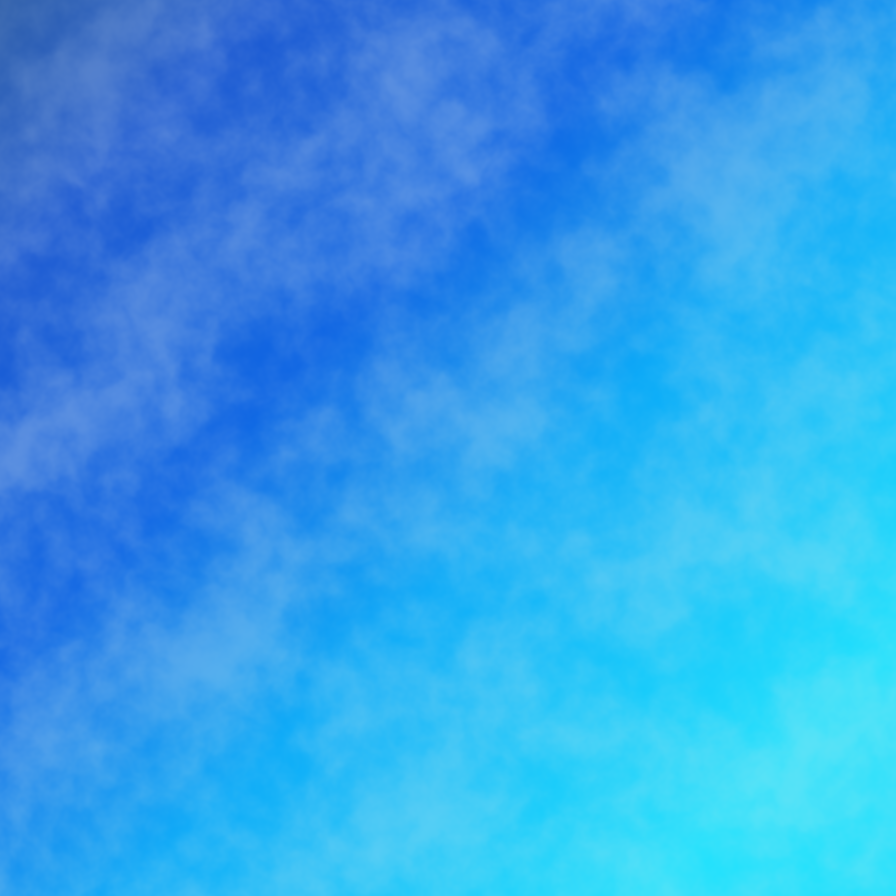
Write a Shadertoy shader that draws this texture.

```glsl
// Soft clouds over a diagonal sky gradient, from slate blue at the upper left
// to cyan at the lower right. Faint diagonal banks and staggered puffs place
// the clouds; warped fractal gradient noise tears them into fine wisps.

const float TAU = 6.2831853;
const float BANK_SPACING = 0.196;
const float PUFF_SPACING = 0.625;

vec2 hashGradient(vec2 cell) {
    vec3 p = fract(cell.xyx * vec3(0.1031, 0.1030, 0.0973));
    p += dot(p, p.yzx + 33.33);
    float angle = TAU * fract((p.x + p.y) * p.z);
    return vec2(cos(angle), sin(angle));
}

// Gradient noise, roughly -0.7 to 0.7
float gradientNoise(vec2 p) {
    vec2 cell = floor(p);
    vec2 f = p - cell;
    vec2 blend = f * f * f * (f * (f * 6.0 - 15.0) + 10.0);
    float a = dot(hashGradient(cell), f);
    float b = dot(hashGradient(cell + vec2(1, 0)), f - vec2(1, 0));
    float c = dot(hashGradient(cell + vec2(0, 1)), f - vec2(0, 1));
    float d = dot(hashGradient(cell + vec2(1, 1)), f - vec2(1, 1));
    return mix(mix(a, b, blend.x), mix(c, d, blend.x), blend.y);
}

float fbm(vec2 p, int octaves, float gain) {
    const mat2 turn = mat2(0.8, 0.6, -0.6, 0.8);
    float sum = 0.0;
    float amplitude = 1.0;
    for (int i = 0; i < octaves; i++) {
        sum += amplitude * gradientNoise(p);
        p = turn * p * 2.03 + 17.3;
        amplitude *= gain;
    }
    return sum;
}

float ramp(float start, float end, float t) {
    return clamp((t - start) / (end - start), 0.0, 1.0);
}

// Clear sky colour along the falling diagonal
vec3 skyColor(float along) {
    vec3 color = vec3(0.17, 0.36, 0.66);
    color = mix(color, vec3(0.11, 0.35, 0.82), ramp(0.00, 0.15, along));
    color = mix(color, vec3(0.06, 0.40, 0.89), ramp(0.15, 0.37, along));
    color = mix(color, vec3(0.05, 0.67, 0.97), ramp(0.37, 0.57, along));
    return mix(color, vec3(0.12, 0.88, 0.99), ramp(0.57, 0.86, along));
}

// Diagonal banks plus puffs that alternate from bank to bank
float cloudBanks(float along, float across) {
    float phase = TAU * (along - 0.03 * across) / BANK_SPACING;
    float bank = -cos(phase);
    float side = sin(0.5 * phase);
    float puff = side * cos(TAU * across / PUFF_SPACING - 0.5 * side);
    return 0.47 + 0.15 * bank + 0.13 * puff;
}

void mainImage(out vec4 fragColor, in vec2 fragCoord) {
    vec2 uv = fragCoord / iResolution.xy;

    // Bend the banks so their edges wander
    vec2 warp = vec2(fbm(uv * 6.0 + 3.7, 5, 0.55), fbm(uv * 6.0 + 41.2, 5, 0.55));
    vec2 bent = uv + 0.06 * warp;
    float along = 0.5 * (bent.x + 1.0 - bent.y);
    float across = bent.x + bent.y - 1.0;

    // Faint banks, ragged clumps and fine wisps
    float cloud = cloudBanks(along, across);
    cloud += 0.48 * fbm(uv * 9.0 + 0.2 * warp + 9.1, 3, 0.65);
    cloud += 0.20 * fbm(uv * 36.0 + 0.3 * warp + 63.4, 3, 0.60);
    cloud = smoothstep(-0.15, 1.15, cloud);

    // Thin white veil over the clear gradient, weaker in the slate corner
    float slope = 0.5 * (uv.x + 1.0 - uv.y);
    float veil = cloud * mix(0.38, 0.31, slope) * mix(0.5, 1.0, ramp(0.0, 0.2, slope));
    vec3 color = mix(skyColor(slope), vec3(0.85, 0.90, 0.92), veil);
    fragColor = vec4(color, 1.0);
}
```
